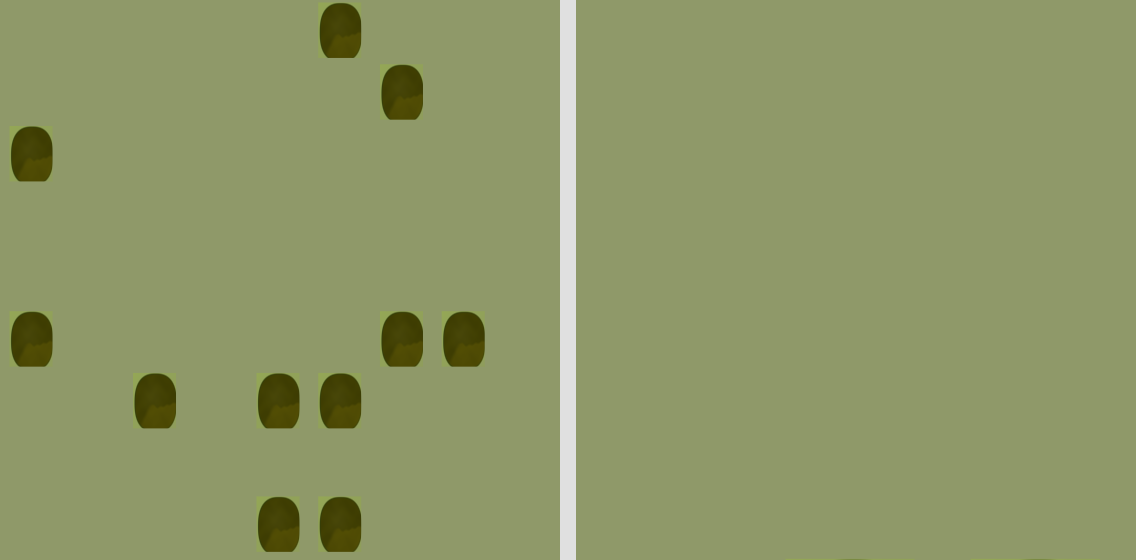
Left: the whole. Right: its middle third, enlarged.
A WebGL 1 fragment shader for this pattern:

```glsl
precision highp float;
uniform vec2 u_resolution;

// Layout, in canvas units
const float GRID_COUNT = 9.0;
const float PITCH = 0.11025;
const vec2 GRID_ORIGIN = vec2(0.0003, 0.0089);
const vec2 TILE_SIZE = vec2(0.0768, 0.0990);

// Scatter: cubes modulo this prime visit every residue once
const float SCATTER_PRIME = 83.0;
const float SCATTER_START = 40.0;
const float SEED_COUNT = 11.0;

// Seed outline, in tile units
const vec2 SEED_CENTER = vec2(0.525, 0.46);
const vec2 SEED_RADII = vec2(0.49, 0.53);
const float SEED_POWER = 2.5;
const float EDGE_SOFTNESS = 0.035;

const vec3 GROUND = vec3(0.560, 0.600, 0.410);
const vec3 TILE_LOW = vec3(0.560, 0.615, 0.360);
const vec3 TILE_HIGH = vec3(0.580, 0.655, 0.335);
const vec3 SEED_DARK = vec3(0.248, 0.243, 0.008);
const vec3 SEED_LOBE = vec3(0.315, 0.298, 0.015);
const vec3 SEED_SPOT = vec3(0.305, 0.300, 0.050);
const vec3 SEED_RIM = vec3(0.190, 0.245, 0.040);

// 1 in exactly SEED_COUNT cells of the grid, 0 elsewhere
float occupied(vec2 cell) {
  vec2 inside = step(vec2(0.0), cell) * step(cell, vec2(GRID_COUNT - 1.0));
  float n = 1.0 + cell.x + GRID_COUNT * cell.y;
  float rank = floor(mod(n * n * n + 0.5, SCATTER_PRIME)) - SCATTER_START;
  return inside.x * inside.y * step(-0.5, rank) * step(rank, SEED_COUNT - 0.5);
}

// Soft mottling from layered sines
float mottle(vec2 p) {
  float a = sin(p.x * 13.0 + 2.0 * sin(p.y * 9.0));
  float b = sin(p.y * 21.0 + 1.7 * sin(p.x * 17.0 + 1.0));
  return 0.6 * a + 0.4 * b;
}

// Signed outline value, positive inside, roughly in tile units
float seedDepth(vec2 p) {
  vec2 d = abs(p - SEED_CENTER) / SEED_RADII;
  float r = pow(pow(d.x, SEED_POWER) + pow(d.y, SEED_POWER), 1.0 / SEED_POWER);
  return (1.0 - r) * 0.5;
}

vec3 seedColor(vec2 p, float depth) {
  // Pale spot above the middle
  vec2 s = (p - vec2(0.46, 0.57)) / vec2(0.20, 0.22);
  vec3 color = mix(SEED_DARK, SEED_SPOT, 0.6 * exp(-dot(s, s)));

  // Lighter lower lobe with a wavy upper seam and a slanted left side
  float seam = 0.37 + 0.22 * max(p.x - 0.58, 0.0)
             + 0.06 * exp(-90.0 * (p.x - 0.42) * (p.x - 0.42))
             + 0.010 * sin(p.x * 42.0);
  float side = 0.14 + 0.61 * p.y;
  float lobe = smoothstep(-0.03, 0.03, seam - p.y)
             * smoothstep(-0.05, 0.07, p.x - side);
  float fade = mix(0.75, 1.0, smoothstep(0.0, 0.35, p.y));
  color = mix(color, SEED_LOBE, lobe * fade);

  // Grain, then a greenish rim, strongest on the left
  color *= 1.0 + 0.03 * mottle(p);
  float rim = 1.0 - smoothstep(0.0, 0.04, depth);
  return mix(color, SEED_RIM, rim * mix(0.9, 0.4, p.x));
}

vec3 tileColor(vec2 p) {
  float light = clamp(0.45 + 0.5 * (p.y - p.x) + 0.06 * mottle(p), 0.0, 1.0);
  vec3 paper = mix(TILE_LOW, TILE_HIGH, light);
  float depth = seedDepth(p);
  float cover = smoothstep(-0.5 * EDGE_SOFTNESS, 0.5 * EDGE_SOFTNESS, depth);
  return mix(paper, seedColor(p, depth), cover);
}

void main() {
  float pixel = 1.0 / min(u_resolution.x, u_resolution.y);
  vec2 uv = gl_FragCoord.xy * pixel;
  vec2 grid = (uv - GRID_ORIGIN) / PITCH;
  vec2 local = (fract(grid) - 0.5) * PITCH;

  // Antialiased rectangular crop of each tile
  vec2 margin = 0.5 * TILE_SIZE - abs(local);
  float crop = clamp(min(margin.x, margin.y) / pixel + 0.5, 0.0, 1.0);

  vec3 tile = tileColor(local / TILE_SIZE + 0.5);
  vec3 color = mix(GROUND, tile, crop * occupied(floor(grid)));
  gl_FragColor = vec4(color, 1.0);
}
```
